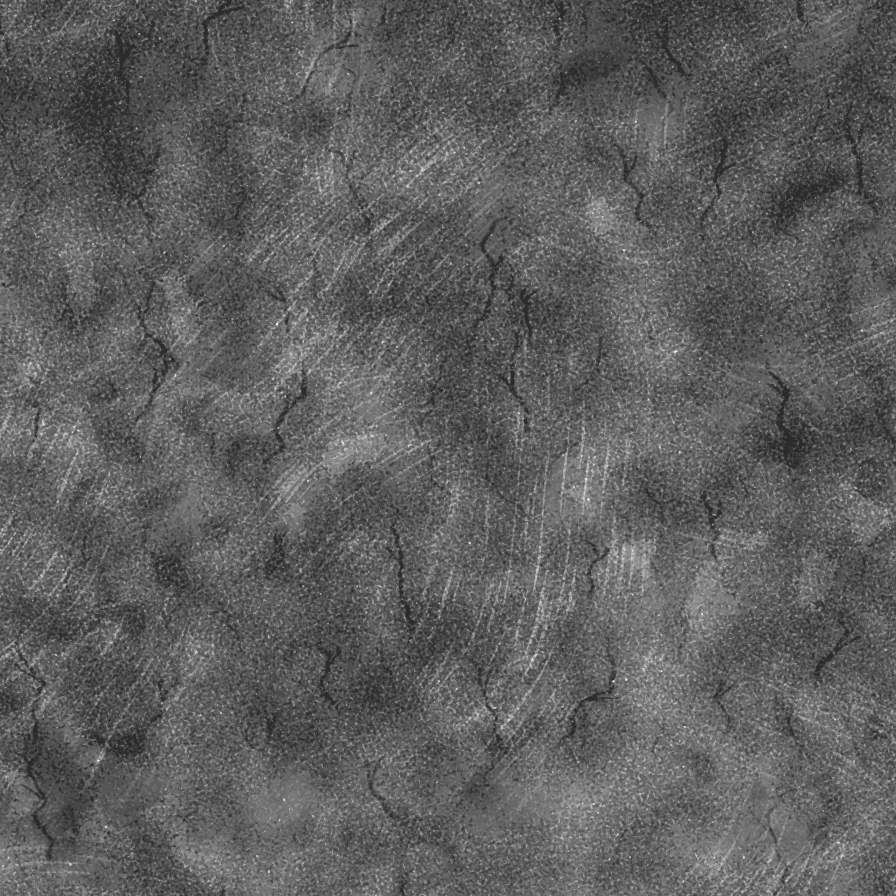
This texture is drawn by a Shadertoy shader. Its source:

```glsl
vec2 hash2(vec2 p) {
    vec3 q = fract(p.xyx * vec3(0.1031, 0.1030, 0.0973));
    q += dot(q, q.yzx + 33.33);
    return fract((q.xx + q.yz) * q.zy);
}

vec2 rotate(vec2 p, float angle) {
    float c = cos(angle), s = sin(angle);
    return vec2(c * p.x + s * p.y, c * p.y - s * p.x);
}

float corner(vec2 cell, vec2 offset) {
    float angle = 6.2832 * hash2(cell).x;
    return dot(vec2(cos(angle), sin(angle)), offset);
}

float gradientNoise(vec2 p) {
    vec2 i = floor(p), f = p - i;
    vec2 u = f * f * f * (f * (f * 6.0 - 15.0) + 10.0);
    vec2 e = vec2(1.0, 0.0);
    return mix(mix(corner(i, f), corner(i + e, f - e), u.x),
               mix(corner(i + e.yx, f - e.yx), corner(i + 1.0, f - 1.0), u.x), u.y);
}

float fbm(vec2 p) {
    float sum = 0.0, amplitude = 1.0;
    for (int i = 0; i < 5; i++) {
        sum += amplitude * gradientNoise(p);
        p = rotate(p, 0.6) * 2.03 + 17.3;
        amplitude *= 0.55;
    }
    return sum;
}

// Bundles of fine curved lines, one bundle per cell
float scratches(vec2 p, float cells, float seed) {
    float sum = 0.0;
    p *= cells;
    for (int k = 0; k < 9; k++) {
        vec2 cell = floor(p) + vec2(k % 3, k / 3) - 1.0;
        vec2 place = hash2(cell + seed), style = hash2(cell + seed + 51.0);
        vec2 d = rotate(p - cell - place, (style.x - 0.3) * 2.2);
        float mask = smoothstep(1.0, 0.2, length(d * vec2(1.0, 1.7)));
        d.y += (style.y - 0.5) * 0.9 * d.x * d.x + 0.05 * gradientNoise(d * 2.0 + cell);
        float line = gradientNoise(vec2(d.x * 10.0 / cells, d.y * 190.0 / cells) + cell * 17.0 + seed);
        sum += mask * smoothstep(0.14, 0.4, line) * (0.1 + 1.1 * place.y * place.y);
    }
    return sum;
}

// Short wandering cracks, each with a side branch
float cracks(vec2 p, float cells, float seed) {
    float dark = 0.0;
    p *= cells;
    for (int k = 0; k < 9; k++) {
        vec2 cell = floor(p) + vec2(k % 3, k / 3) - 1.0;
        vec2 place = hash2(cell + seed), style = hash2(cell + seed + 29.0);
        vec2 d = rotate(p - cell - place, (style.x - 0.5) * 1.1);
        float wander = 0.26 * gradientNoise(vec2(d.y * 2.6, style.x * 90.0))
                     + 0.045 * gradientNoise(vec2(d.y * 10.0, style.y * 70.0));
        float reach = 0.25 + 0.45 * style.y;
        float taper = smoothstep(reach, reach * 0.4, abs(d.y));
        float side = d.x - wander;
        float fork = max(d.y - 0.1 * style.x, 0.0);
        float branch = abs(side - sign(place.x - 0.5) * fork * 0.8) + step(fork, 0.0);
        branch += smoothstep(0.12, 0.3, fork);
        float width = 0.010 + 0.010 * place.y;
        float stroke = smoothstep(width * 1.7, width * 0.3, min(abs(side), branch));
        dark = max(dark, stroke * taper * smoothstep(0.1, 0.6, place.y));
    }
    return dark;
}

void mainImage(out vec4 fragColor, in vec2 fragCoord) {
    vec2 p = fragCoord / iResolution.y;
    vec2 drift = vec2(fbm(p * 14.0), fbm(p * 14.0 + 40.0));
    vec2 warped = p + 0.014 * drift;

    // Broad clouds and mottling
    float cloud = fbm(warped * vec2(3.6, 2.8) + 5.0);
    float mottle = fbm(p * 13.0 + 31.0);
    float tone = 0.345 + 0.145 * cloud + 0.085 * mottle - 0.07 * (p.y - 0.5);

    // Grain, thinned out where the surface is worn smooth
    float fine = gradientNoise(rotate(p, 0.4) * 310.0);
    float coarse = gradientNoise(rotate(p, 1.1) * 150.0 + 9.0);
    float ragged = 0.35 * coarse + 0.3 * fine + 0.3 * mottle;
    float worn = smoothstep(0.2, 0.42, fbm(warped * 6.0 + 63.0) + ragged);
    float grit = 1.0 - 0.6 * worn;
    tone += grit * (0.17 * fine + 0.09 * coarse) + 0.02 * worn;
    float fleck = gradientNoise(rotate(p, 2.0) * 275.0 + 77.0) + 0.15 * mottle;
    tone += grit * 0.17 * smoothstep(0.18, 0.42, fleck);
    tone -= grit * 0.06 * smoothstep(0.2, 0.42, -fleck);

    // Dark stains and pale flakes with ragged edges
    float stain = smoothstep(0.16, 0.24, gradientNoise(warped * 21.0 + 3.0) + 0.3 * ragged);
    tone -= 0.08 * stain * smoothstep(0.0, 0.25, gradientNoise(p * 3.5 + 11.0));
    float flake = smoothstep(0.2, 0.3, gradientNoise(warped * 17.0 + 83.0) + 0.4 * ragged);
    tone += 0.09 * flake * smoothstep(0.0, 0.3, gradientNoise(p * 4.0 + 57.0));

    // Scratches, cracks and bright specks
    float broken = max(0.75 + 0.8 * fine + 0.5 * mottle, 0.0);
    float scored = 0.19 * scratches(p, 2.6, 7.0) + 0.15 * scratches(p, 4.3, 133.0)
                 + 0.10 * scratches(p, 7.0, 301.0);
    tone += broken * scored;
    vec2 bent = p + 0.006 * drift;
    tone -= 0.16 * cracks(bent, 7.0, 19.0) + 0.09 * cracks(bent, 10.0, 211.0);
    float speck = gradientNoise(rotate(p, 0.9) * 190.0 + 21.0);
    tone += 0.3 * smoothstep(0.45, 0.6, speck + 0.07 * mottle);

    fragColor = vec4(vec3(clamp(tone, 0.17, 0.95)), 1.0);
}
```
